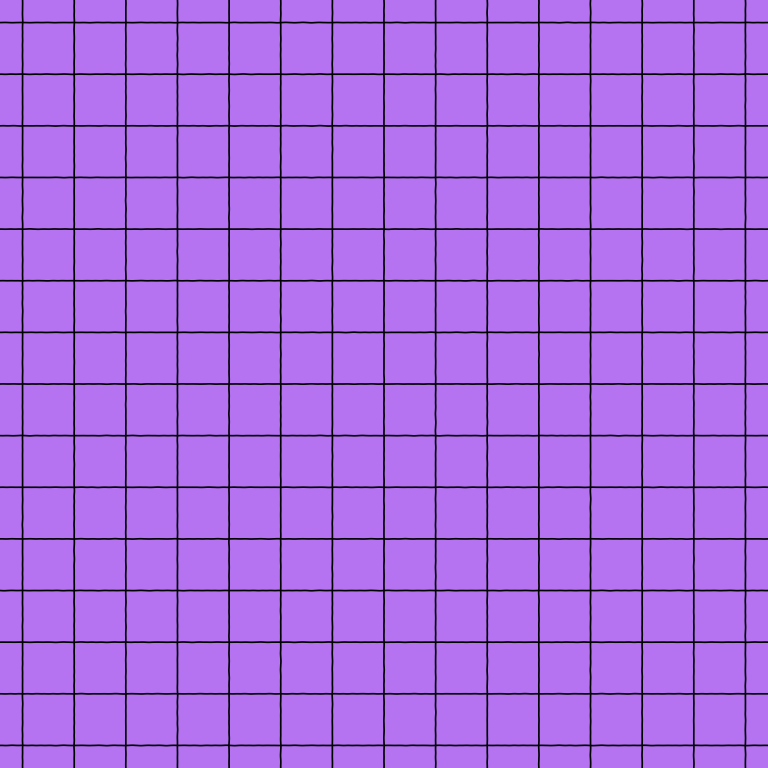
Reproduce this pattern procedurally as a WebGL 1 fragment shader.

```glsl
precision highp float;
// A plain square grid of thin, faintly uneven black lines on violet.

uniform vec2 u_resolution;

const vec3 VIOLET = vec3(0.71, 0.45, 0.95);
const vec3 INK = vec3(0.0);
const float REPEATS = 14.874;       // cells across the canvas
const float LINE_WIDTH = 0.0022;    // canvas units
const float WOBBLE = 0.0006;        // sideways drift, canvas units
const float WOBBLE_FREQUENCY = 90.0;

float hash(vec2 p) {
  vec3 q = fract(p.xyx * vec3(0.1031, 0.103, 0.0973));
  q += dot(q, q.yzx + 33.33);
  return fract((q.x + q.y) * q.z);
}

// Gradient noise along one line, about -0.5 to 0.5
float lineNoise(float x, float seed) {
  float cell = floor(x);
  float f = x - cell;
  float before = (hash(vec2(cell, seed)) * 2.0 - 1.0) * f;
  float after = (hash(vec2(cell + 1.0, seed)) * 2.0 - 1.0) * (f - 1.0);
  return mix(before, after, f * f * f * (f * (f * 6.0 - 15.0) + 10.0));
}

// Coverage of evenly spaced lines; one of them passes through zero
float lineCoverage(float across, float along, float seed, float pixel) {
  float index = floor(across * REPEATS + 0.5);
  float drift = WOBBLE * lineNoise(along * WOBBLE_FREQUENCY, index + seed);
  float offset = across - index / REPEATS + drift;

  // Overlap of the pixel's extent with the line's extent
  float low = max(offset - 0.5 * pixel, -0.5 * LINE_WIDTH);
  float high = min(offset + 0.5 * pixel, 0.5 * LINE_WIDTH);
  return clamp((high - low) / pixel, 0.0, 1.0);
}

void main() {
  float pixel = 1.0 / min(u_resolution.x, u_resolution.y);
  vec2 p = (gl_FragCoord.xy - 0.5 * u_resolution) * pixel;

  float vertical = lineCoverage(p.x, p.y, 31.0, pixel);
  float horizontal = lineCoverage(p.y, p.x, 97.0, pixel);
  float ink = 1.0 - (1.0 - vertical) * (1.0 - horizontal);

  gl_FragColor = vec4(mix(VIOLET, INK, ink), 1.0);
}
```
